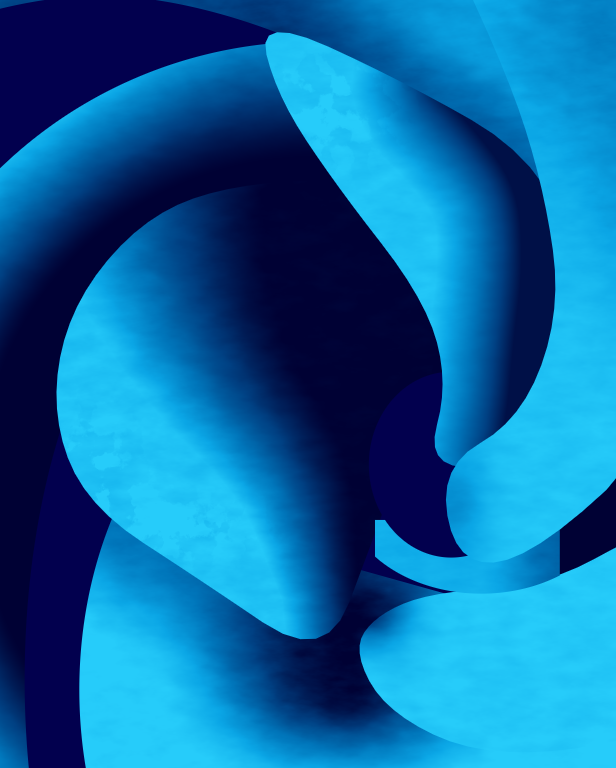
Write a Shadertoy shader that draws this background.

```glsl
// Glossy blue ribbons curl around a dark hollow, painted from back to front.
// Outlines are closed splines or ellipses; distance to a soft shadow core
// shades each form, and layered value noise gives the brushed surface.

const int KNOTS = 10;       // control points per outline
const int STEPS = 6;        // straight pieces per arc
const float GRAIN = 0.13;   // brushed texture
const float FLECKS = 0.35;  // pale flecks

const vec3 NAVY = vec3(0.008, 0, 0.305);
const vec3 INK = vec3(0, 0.005, 0.205);
const vec3 DEEP = vec3(0, 0.25, 0.51);
const vec3 AZURE = vec3(0, 0.46, 0.73);
const vec3 SKY = vec3(0.04, 0.65, 0.9);
const vec3 CYAN = vec3(0.15, 0.8, 0.98);

// Control points, in thousandths of the canvas height
const vec2[KNOTS] LEAF = vec2[](vec2(495,766), vec2(313,763), vec2(189,720),
  vec2(91,603), vec2(65,466), vec2(111,342), vec2(260,245),
  vec2(423,134), vec2(484,297), vec2(599,609));
const vec2[KNOTS] LEAF_CORE = vec2[](vec2(358,844), vec2(341,674), vec2(371,551),
  vec2(430,453), vec2(466,349), vec2(465,167), vec2(520,89),
  vec2(780,350), vec2(780,740), vec2(520,896));
const vec2[KNOTS] DISC = vec2[](vec2(458,154), vec2(501,73), vec2(625,14),
  vec2(807,30), vec2(990,100), vec2(990,375), vec2(833,306),
  vec2(710,238), vec2(560,229), vec2(488,199));
const vec2[KNOTS] RIBBON = vec2[](vec2(534,1169), vec2(658,909), vec2(707,753),
  vec2(729,596), vec2(677,453), vec2(570,393), vec2(592,264),
  vec2(690,271), vec2(885,453), vec2(1040,1260));
const vec2[KNOTS] COLUMN = vec2[](vec2(333,982), vec2(359,876), vec2(436,759),
  vec2(553,609), vec2(582,499), vec2(553,395), vec2(651,388),
  vec2(768,609), vec2(703,792), vec2(521,896));
const vec2[KNOTS] COLUMN_CORE = vec2[](vec2(547,902), vec2(612,837), vec2(671,759),
  vec2(680,661), vec2(667,557), vec2(658,453), vec2(638,375),
  vec2(833,375), vec2(833,805), vec2(651,948));

float hash(vec2 p) { return fract(sin(dot(p, vec2(127.1, 311.7))) * 43758.5); }

float noise(vec2 p) {
  vec2 i = floor(p), f = fract(p);
  f = f * f * (3.0 - 2.0 * f);
  return mix(mix(hash(i), hash(i + vec2(1, 0)), f.x),
             mix(hash(i + vec2(0, 1)), hash(i + 1.0), f.x), f.y);
}

float fbm(vec2 p) {
  float sum = 0.0;
  for (float amp = 0.5; amp > 0.03; amp *= 0.5) {
    sum += amp * noise(p);
    p = mat2(1.6, 1.2, -1.2, 1.6) * p;
  }
  return sum;
}

// Signed distance to a closed quadratic spline, negative inside
float spline(vec2 p, vec2[KNOTS] knots) {
  p *= 10.0;
  float nearest = 1e9, side = 0.1;
  vec2 a = 0.5 * (knots[KNOTS - 1] + knots[0]);
  for (int i = 0; i < KNOTS; i++) {
    vec2 start = a, bend = knots[i], end = 0.5 * (bend + knots[(i + 1) % KNOTS]);
    for (int k = 1; k <= STEPS; k++) {
      float t = float(k) / float(STEPS);
      vec2 b = mix(mix(start, bend, t), mix(bend, end, t), t);
      vec2 e = b - a, w = p - a;
      vec2 r = w - e * clamp(dot(w, e) / dot(e, e), 0.0, 1.0);
      nearest = min(nearest, dot(r, r));
      if ((a.y > p.y) != (b.y > p.y) && w.x < e.x * w.y / e.y) side = -side;
      a = b;
    }
  }
  return side * sqrt(nearest);
}

float ellipse(vec2 p, vec2 radii) {
  float k = length(p / radii);
  return k * (k - 1.0) / max(length(p / (radii * radii)), 1e-4);
}

float glow(vec2 p, vec2 radii) { p /= radii; return exp(-dot(p, p)); }

// Shade from 0 (ink) to 1 (cyan)
vec3 tone(float t) {
  vec4 s = clamp(t * 4.0 - vec4(0, 1, 2, 3), 0.0, 1.0);
  return mix(mix(mix(mix(INK, DEEP, s.x), AZURE, s.y), SKY, s.z), CYAN, s.w);
}

void paint(inout vec3 color, float d, vec3 c) {
  color = mix(color, c, clamp(0.5 - d * iResolution.y / 100.0, 0.0, 1.0));
}

void mainImage(out vec4 fragColor, in vec2 fragCoord) {
  vec2 p = fragCoord / iResolution.xy * vec2(80, 100);
  float grain = GRAIN * (fbm(mat2(0.25, 0.2, -0.45, 0.55) * p) - 0.48);
  float fleck = FLECKS * smoothstep(0.46, 0.56, fbm(p * 0.45 + 7.0));
  float leaf = spline(p, LEAF), column = spline(p, COLUMN);
  vec3 color = NAVY;

  // Outer ring, then the canopy
  float ring = length(p - vec2(40.7, 36.2)) - 58.4;
  float fade = clamp(1.0 + ring / 15.0, 0.0, 1.0);
  float shade = pow(fade, 1.3) * mix(0.85, 0.55, smoothstep(5.0, 36.0, p.x));
  float inner = ellipse(p - vec2(32.5, 11.5), vec2(29.3, 60));
  paint(color, max(ring, -inner), tone(shade + grain * fade));
  shade = (0.27 + 0.42 * smoothstep(28.0, 60.0, p.x)) * mix(0.6, 1.0, smoothstep(0.0, 9.0, column));
  paint(color, 100.6 - 0.0172 * pow(abs(p.x - 13.0), 1.8) - p.y, tone(shade + grain));

  // Lower petal, shaded by the leaf above it
  vec2 q = p - vec2(43, 10.2);
  float petal = ellipse(vec2(min(q.x, 0.0), q.y), vec2(32.7, 45.2));
  q = vec2(p.x - 45.0, 1.5 * (p.y - clamp(p.y, 11.0, 19.0)));
  shade = smoothstep(0.0, 26.0, length(q)) * mix(0.5, 1.0, smoothstep(0.0, 15.0, leaf));
  paint(color, max(petal, p.y - 38.9 + 0.28 * p.x), tone(shade + grain));

  // Great leaf and the central hollow
  float core = max(spline(p, LEAF_CORE), 0.0);
  shade = pow(min(core / (10.0 + 0.38 * max(p.y - 21.9, 0.0)), 1.0), 1.4);
  float patches = glow(p - vec2(12, 38), vec2(6, 8)) + glow(p - vec2(23, 31), vec2(9, 4));
  paint(color, leaf, tone(shade * (0.93 + grain) + 0.3 * (grain + fleck * patches)));
  float hollow = ellipse(p - vec2(58.6, 39.5), vec2(10.7, 12.1));
  paint(color, hollow, NAVY);

  // Disc and crescent at lower right
  shade = 0.97 - 0.85 * glow(p - vec2(47.5, 21), vec2(5.5, 5));
  paint(color, spline(p, DISC), tone(shade + grain));
  float crescent = max(ellipse(p - vec2(62.5, 36.2), vec2(18, 13.5)), -hollow);
  crescent = max(crescent, max(abs(p.x - 60.7) - 12.0, p.y - 32.3));
  paint(color, crescent, tone(0.8 - 0.4 * smoothstep(62.0, 73.0, p.x) + grain));

  // Column, then the ribbon in front
  shade = clamp(spline(p, COLUMN_CORE) / 11.0, 0.0, 1.0) * (0.87 + grain);
  paint(color, column, tone(0.06 + shade + 0.25 * fleck * glow(p - vec2(43, 86), vec2(8, 7))));
  shade = 0.95 - 0.4 * glow(p - vec2(80, 102), vec2(20, 28))
    - 0.12 * glow(p - vec2(82, 74), vec2(6, 16)) - 0.32 * glow(p - vec2(58.5, 34), vec2(5, 9));
  paint(color, spline(p, RIBBON), tone(shade + grain));

  fragColor = vec4(color, 1);
}
```
